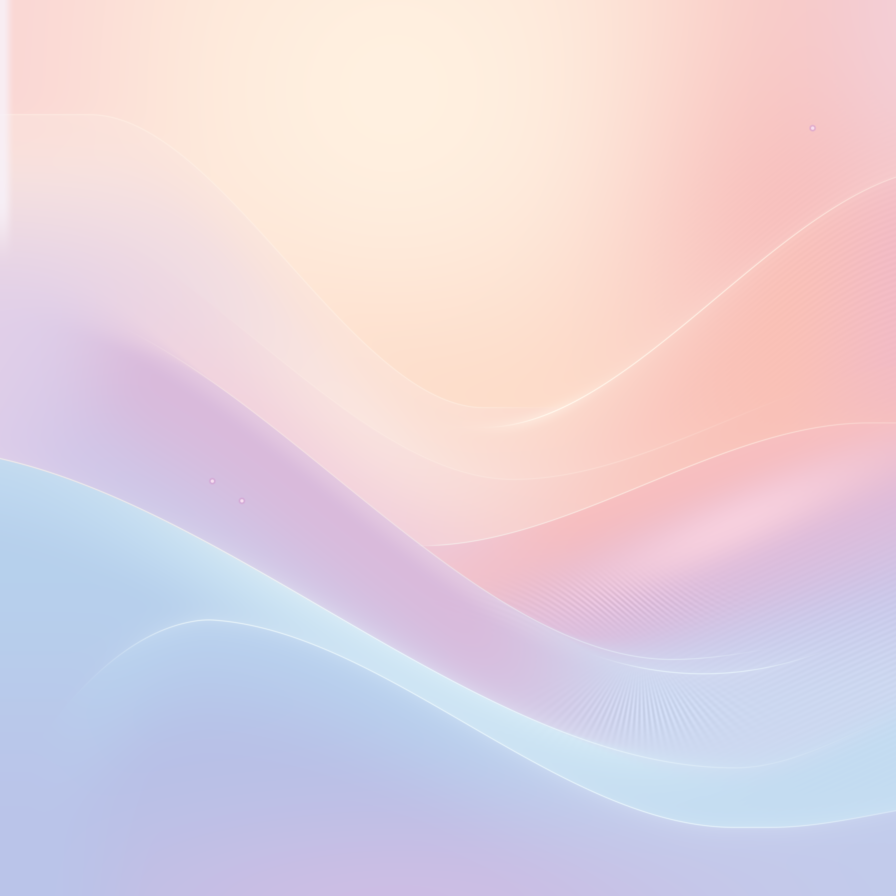
Give the GLSL for this background, as a WebGL 2 fragment shader.

```glsl
#version 300 es
precision highp float;
// Soft pastel waves: a glowing peach sky above layered translucent veils.
// Each veil ends at a sum of eased steps and is tinted by smooth gradients,
// then trimmed with thin bright rims, fine hatching and tiny bubbles.
uniform vec2 u_resolution;
out vec4 fragColor;

// Smooth ramp from 0 at a to 1 at b; a may exceed b.
float ease(float a, float b, float x) {
  return smoothstep(0., 1., (x - a) / (b - a));
}

float blob(vec2 p, vec2 center, vec2 radius) {
  vec2 q = (p - center) / radius;
  return exp(-dot(q, q));
}

// Coverage below an edge, where d is the height above it.
float below(float d, float softness) {
  return ease(softness, -softness, d);
}

// Thin line with a faint halo, corrected for the slope of the edge.
float rim(float d, float halo) {
  float slope = length(vec2(dFdx(d), dFdy(d))) * u_resolution.y;
  float dist = abs(d) / max(slope, .001);
  float line = dist / max(.0009, .6 / u_resolution.y);
  return .6 * exp(-line * line) + halo * exp(-dist / .012);
}

void main() {
  vec2 p = gl_FragCoord.xy / u_resolution;
  float x = p.x, y = p.y;

  // Heights of the wave edges
  float fall = .872 - .327 * ease(.1, .54, x);
  float rise = .523 + .29 * ease(.54, 1.06, x);
  float inner = .465 + .31 * ease(.573, 0., x) + .131 * ease(.573, 1.05, x);
  float violet = .67 - .406 * ease(0., .75, x) + .03 * ease(.75, 1., x);
  float rose = .391 + .137 * ease(.47, .97, x);
  float blue = .5 - .357 * ease(-.1, .82, x) + .093 * ease(.82, 1.12, x);
  float deep = .3086 - .232 * ease(.22, .82, x) + .03 * ease(.86, 1.1, x)
    - 3.5 * pow(max(.24 - x, 0.), 2.);
  float swoosh = .248 + 1.4 * (x - .785) * (x - .785);

  // Sky: cream light in peach, pink toward both sides
  vec3 col = mix(vec3(.992, .855, .78), vec3(.99, .89, .84), ease(.55, .85, y));
  col = mix(col, vec3(.98, .84, .83), ease(.28, 0., x));
  col = mix(col, vec3(.97, .77, .76), ease(.55, 1., x));
  col = mix(col, vec3(.97, .72, .71), .75 * blob(p, vec2(.92, .76), vec2(.2, .17)));
  col = mix(col, vec3(.95, .82, .86), .8 * blob(p, vec2(1.03, .98), vec2(.13, .25)));
  col = mix(col, vec3(1, .945, .88), .95 * blob(p, vec2(.44, .9), vec2(.25)));

  // Upper veil, cream to coral with lavender at the left
  float crest = max(fall, rise);
  vec3 veil = mix(vec3(.98, .895, .87), vec3(.978, .755, .715), ease(.4, .88, x));
  veil = mix(veil, vec3(.945, .73, .78), ease(.86, 1.04, x));
  veil = mix(veil, vec3(.88, .81, .91), ease(.87, .62, y) * ease(.42, 0., x));
  col = mix(col, veil, below(y - crest, .002) * (.5 + .5 * ease(0., .09, crest - y)));

  // Inner fold of the veil
  vec3 fold = mix(vec3(.945, .805, .86), vec3(.97, .755, .735), ease(.4, .75, x));
  float foldDepth = .2 + .8 * ease(0., .13, inner - y);
  col = mix(col, fold, below(y - inner, .003) * foldDepth * ease(.05, .3, x));

  // Rose sheet fading to lavender, crossed by a pale beam
  float tilt = y - .35 * (x - .7);
  vec3 sheet = mix(vec3(.87, .735, .855), vec3(.968, .74, .745), ease(.32, .45, tilt));
  sheet = mix(sheet, vec3(.935, .77, .83), ease(.66, .48, x) * ease(.3, .4, y));
  sheet = mix(sheet, vec3(.79, .78, .915), ease(.35, .2, tilt));
  float beam = blob(vec2(x, y - .43 * (x - .82)), vec2(.82, .415), vec2(.15, .035));
  sheet = mix(sheet, vec3(.98, .83, .88), .8 * beam);
  col = mix(col, sheet, below(y - rose, .002));

  // Violet slope, melting into pale blue
  float drop = violet - y;
  vec3 slope = mix(vec3(.885, .775, .875), vec3(.85, .73, .86), ease(0., .035, drop));
  slope = mix(slope, vec3(.8, .785, .915), ease(.04, .22, drop));
  slope = mix(slope, vec3(.835, .785, .915), ease(.18, 0., x));
  slope = mix(slope, vec3(.8, .845, .94), ease(.5, .75, x));
  float softness = .002 + .07 * ease(.6, .85, x) + .03 * ease(.25, .1, x);
  col = mix(col, slope, below(-drop, softness) * ease(0., .2, x + .6 * drop));

  // Blue ribbon and the deep wave beneath it
  vec3 ribbon = mix(vec3(.75, .85, .94), vec3(.8, .895, .955), ease(0., .35, x));
  ribbon = mix(ribbon, vec3(.715, .815, .925), ease(0., .11, blue - y));
  ribbon = mix(ribbon, vec3(.73, .77, .915), ease(.38, .08, y) * ease(.3, .1, x));
  ribbon = mix(ribbon, vec3(.765, .86, .945), ease(.6, .9, x));
  col = mix(col, ribbon, below(y - blue, .002 + .03 * ease(.6, .85, x)));
  vec3 depths = mix(vec3(.72, .815, .93), vec3(.715, .755, .905), ease(0., .16, deep - y));
  depths = mix(depths, vec3(.755, .8, .925), ease(.45, .9, x));
  depths = mix(depths, vec3(.82, .74, .89), .85 * blob(p, vec2(.45, -.02), vec2(.36, .12)));
  col = mix(col, depths, below(y - deep, .002) * ease(.03, .18, x));

  // Hatching: fine strokes, a fan of rays and ripples on the right
  col += .035 * sin(1e3 * (.6 * x + y) + 14. * sin(18. * x))
    * blob(p, vec2(.69, .328), vec2(.09, .024));
  col += .035 * sin(105. * atan(x - .715, .29 - y)) * blob(p, vec2(.72, .205), vec2(.08, .026));
  col += .01 * sin(1e3 * (y - .45 * x)) * blob(p, vec2(.98, .28), vec2(.2, .1));
  col += .007 * sin(1e3 * (y - rise)) * blob(p, vec2(.97, .7), vec2(.15, .11));

  // Bright rims
  float light = .6 * rim(y - fall, .1) * ease(.64, .5, x);
  light += rim(y - rise, .18) * ease(.52, .63, x) * ease(1.3, .7, x);
  light += .3 * blob(vec2(x, y - rise), vec2(.6, 0), vec2(.07, .008));
  light += .35 * rim(y - inner, .15) * ease(.2, .36, x) * ease(.92, .7, x);
  light += .6 * rim(y - violet, .08) * ease(.12, .28, x) * ease(.88, .75, x);
  light += .8 * rim(y - rose, .08) * ease(.46, .5, x) * ease(1.3, .7, x);
  light += .8 * rim(y - blue, .12 + .3 * ease(.1, .4, x)) * ease(1.1, .5, x);
  light += .85 * rim(y - deep, .28) * ease(.06, .24, x) * ease(1.4, .7, x);
  light += .8 * rim(y - swoosh, .2) * ease(.65, .74, x) * ease(.94, .82, x);
  vec3 glow = mix(vec3(.92, .97, .99), vec3(1, .955, .91), ease(.25, .5, y));
  col = mix(col, glow, min(light, 1.));

  // Pale frosting on the upper left border
  col = mix(col, vec3(.97, .95, .98), .8 * ease(.017, .003, x) * ease(.7, .78, y));

  // Tiny bubbles
  vec2 bubbles[3] = vec2[3](vec2(.237, .463), vec2(.27, .441), vec2(.907, .857));
  for (int i = 0; i < 3; i++) {
    float r = length(p - bubbles[i]);
    col = mix(col, vec3(.83, .62, .82), .6 * ease(.0048, .0025, r));
    col = mix(col, vec3(1, .92, .97), .8 * ease(.0028, .0008, r));
  }
  fragColor = vec4(col, 1);
}
```
